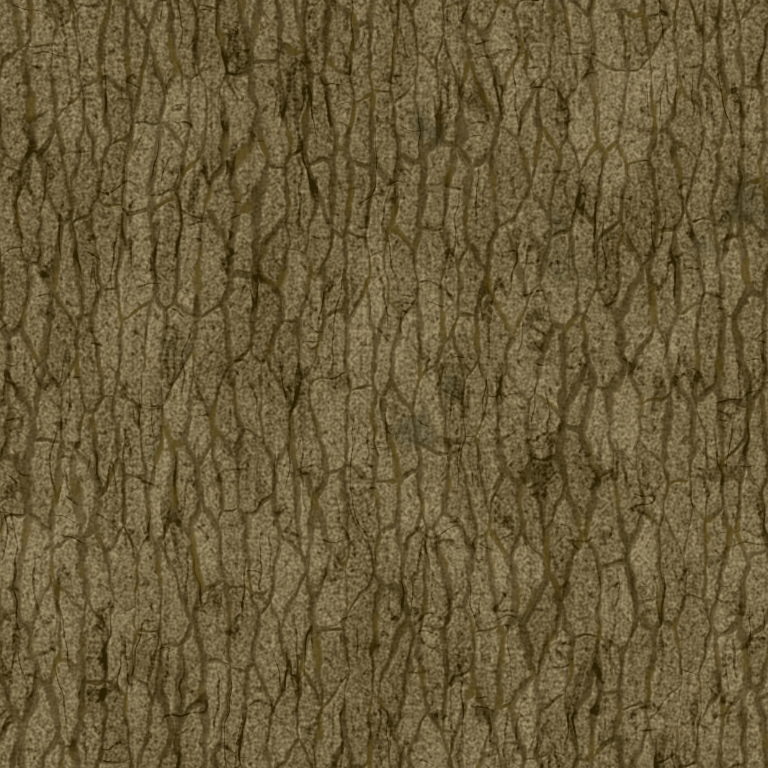
This texture is drawn by a three.js fragment shader. Its source:

```glsl
// Weathered tree bark: upright cracked plates, dark furrows, gritty grain and mossy stains.
varying vec2 vUv;

vec2 hash2(vec2 p) {
  p = vec2(dot(p, vec2(127.1, 311.7)), dot(p, vec2(269.5, 183.3)));
  return fract(sin(p) * 43758.55);
}

float corner(vec2 cell, vec2 f, vec2 o) {
  return dot(hash2(cell + o) * 2.0 - 1.0, f - o);
}

// Gradient noise, roughly -0.7 to 0.7
float noise(vec2 p) {
  vec2 i = floor(p), f = fract(p);
  vec2 u = f * f * f * (f * (f * 6.0 - 15.0) + 10.0);
  return mix(mix(corner(i, f, vec2(0.0)), corner(i, f, vec2(1.0, 0.0)), u.x),
             mix(corner(i, f, vec2(0.0, 1.0)), corner(i, f, vec2(1.0)), u.x), u.y);
}

float fbm(vec2 p) {
  float sum = 0.0, gain = 0.6;
  for (int i = 0; i < 4; i++) {
    sum += gain * noise(p);
    p = p * 2.03 + 17.3;
    gain *= 0.55;
  }
  return sum;
}

// Leaning, ragged growth direction
vec2 warp(vec2 p) {
  float lean = 0.030 * noise(p * vec2(4.0, 3.0)) + 0.012 * noise(p * vec2(13.0, 9.0) + 5.0);
  float ragged = 0.007 * noise(p * vec2(50.0, 36.0) + 9.0);
  return p + vec2(lean + ragged, 0.014 * noise(p * vec2(40.0, 30.0) + 31.0));
}

vec2 seed(vec2 cell) {
  return 0.5 + (hash2(cell) - 0.5) * vec2(0.75, 0.95);
}

// Tall Voronoi plates: x = distance to the furrow in canvas units, y = plate id
vec2 plates(vec2 p) {
  vec2 q = p * vec2(31.0, 10.0);
  vec2 i = floor(q), f = fract(q), nearest = vec2(0.0), nearestCell = i;
  float best = 9.0, edge = 9.0;
  for (int y = -1; y <= 1; y++)
    for (int x = -1; x <= 1; x++) {
      vec2 o = vec2(x, y);
      vec2 r = o + seed(i + o) - f;
      if (dot(r, r) < best) {
        best = dot(r, r);
        nearest = r;
        nearestCell = i + o;
      }
    }
  for (int y = -2; y <= 2; y++)
    for (int x = -2; x <= 2; x++) {
      vec2 o = vec2(x, y);
      vec2 r = o + seed(i + o) - f;
      vec2 gap = r - nearest;
      if (dot(gap, gap) > 0.0001) {
        vec2 n = normalize(gap);
        edge = min(edge, dot(0.5 * (r + nearest), n) / length(n * vec2(31.0, 7.0)));
      }
    }
  return vec2(edge, hash2(nearestCell + 71.0).x);
}

// x = plate height, y = plate id
vec2 relief(vec2 p) {
  vec2 plate = plates(warp(p));
  float edge = plate.x + 0.006 * noise(p * vec2(14.0, 7.0)) + 0.004 * noise(p * 75.0);
  return vec2(smoothstep(0.0004, 0.0062, edge), plate.y);
}

void main() {
  vec2 p = vUv;
  vec2 w = warp(p);
  vec2 bark = relief(p);
  float height = bark.x;
  float slope = height - relief(p + vec2(-0.0018, 0.0018)).x;

  // Thin upright splits, short cross cracks and pits
  float split = 1.0 - smoothstep(0.015, 0.075, abs(noise(w * vec2(48.0, 8.0) + 3.0)));
  split *= smoothstep(-0.05, 0.2, noise(p * vec2(19.0, 11.0) + 40.0));
  float cross = 1.0 - smoothstep(0.01, 0.08, abs(noise(w * vec2(17.0, 42.0) + 60.0)));
  cross *= smoothstep(0.08, 0.28, noise(p * vec2(28.0, 22.0) + 80.0));
  float pits = smoothstep(0.2, 0.36, noise(p * vec2(125.0, 95.0) + 12.0));

  // Grit and broad weathering
  float grain = 0.7 * noise(p * 235.0) + 0.45 * noise(p * vec2(150.0, 110.0) + 7.0);
  float fibre = noise(w * vec2(85.0, 16.0) + 21.0);
  float weather = fbm(p * vec2(7.0, 5.0) + 2.0);

  float tone = 0.27 + 0.40 * height + 0.20 * (bark.y - 0.5) + 0.40 * weather;
  tone += grain * (0.45 + 0.55 * height) + 0.22 * fibre + 0.22 * slope;
  tone -= 0.42 * max(split, cross) + 0.30 * pits * height;
  vec3 color = mix(vec3(0.24, 0.19, 0.07), vec3(0.58, 0.52, 0.38), clamp(tone, -0.2, 1.12));

  // Ochre lichen in the furrows
  float lichen = smoothstep(0.05, 0.3, noise(p * vec2(30.0, 18.0) + 50.0)) * (1.0 - height);
  color = mix(color, vec3(0.40, 0.32, 0.11), 0.5 * lichen);

  // Dark mossy stains
  float stain = smoothstep(0.22, 0.42, fbm(p * vec2(6.5, 5.0) + 90.0));
  color = mix(color, color * 0.45 + vec3(0.08, 0.08, 0.04), 0.75 * stain);

  gl_FragColor = vec4(color, 1.0);
}
```
